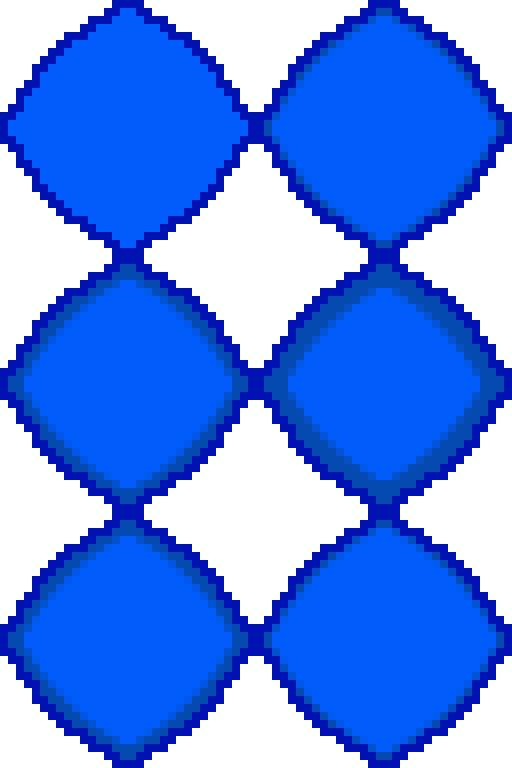
A Shadertoy shader for this pattern:

```glsl
// A sheet of six pixel-art cushions, two across and three down, on white.
// Each is bounded by four circular arcs sampled on a coarse grid; its inner
// rim swells and shrinks from cell to cell, reading left to right, top down.

#define REPEATS vec2(2.0, 3.0)
#define GRID 32.0              // blocks along each side of a cell
#define ARC_CENTER 13.5        // arc centre beyond the cell centre, in blocks
#define ARC_RADIUS 32.7        // arc radius, in blocks
#define RIM_START 1.0          // depth of the rim where it meets the outline
#define RIM_STEP 0.88          // rim depth added by each level
#define RIM_FADE 0.8           // softness of the rim's inner edge
#define SAMPLES 4              // antialiasing samples per side
#define PAPER vec3(1.0)
#define OUTLINE vec3(0.0, 0.07, 0.69)
#define RIM vec3(0.02, 0.29, 0.69)
#define CORE vec3(0.0, 0.36, 0.98)

// Signed distance to the arc in the first quadrant, in blocks.
float arcDistance(vec2 p) {
    return length(p + ARC_CENTER) - ARC_RADIUS;
}

// Rim level of a cell: 0 1 2 3 2 1 in reading order.
float rimLevel(vec2 cell) {
    float order = (REPEATS.y - 1.0 - cell.y) * REPEATS.x + cell.x;
    float half_ = 0.5 * REPEATS.x * REPEATS.y;
    return half_ - abs(half_ - order);
}

vec3 cushions(vec2 uv) {
    vec2 p = fract(uv) * REPEATS;
    vec2 cell = floor(p);

    // Snap to block centres and fold into one quadrant.
    vec2 block = floor(fract(p) * GRID) + 0.5;
    vec2 q = abs(block - 0.5 * GRID);
    float d = arcDistance(q);

    // Outside, then blocks that touch the outside, then the shaded interior.
    if (d > 0.0) return PAPER;
    if (arcDistance(q + 1.0) > 0.0) return OUTLINE;
    float level = rimLevel(cell);
    float depth = RIM_START + RIM_STEP * level;
    float rim = clamp(0.5 + (d + depth) / RIM_FADE, 0.0, 1.0);
    return mix(CORE, RIM, rim * min(level, 1.0));
}

void mainImage(out vec4 fragColor, in vec2 fragCoord) {
    // Average a regular grid of samples to smooth the block edges.
    vec3 sum = vec3(0.0);
    for (int y = 0; y < SAMPLES; y++) {
        for (int x = 0; x < SAMPLES; x++) {
            vec2 offset = (vec2(x, y) + 0.5) / float(SAMPLES) - 0.5;
            sum += cushions((fragCoord + offset) / iResolution.xy);
        }
    }
    fragColor = vec4(sum / float(SAMPLES * SAMPLES), 1.0);
}
```
